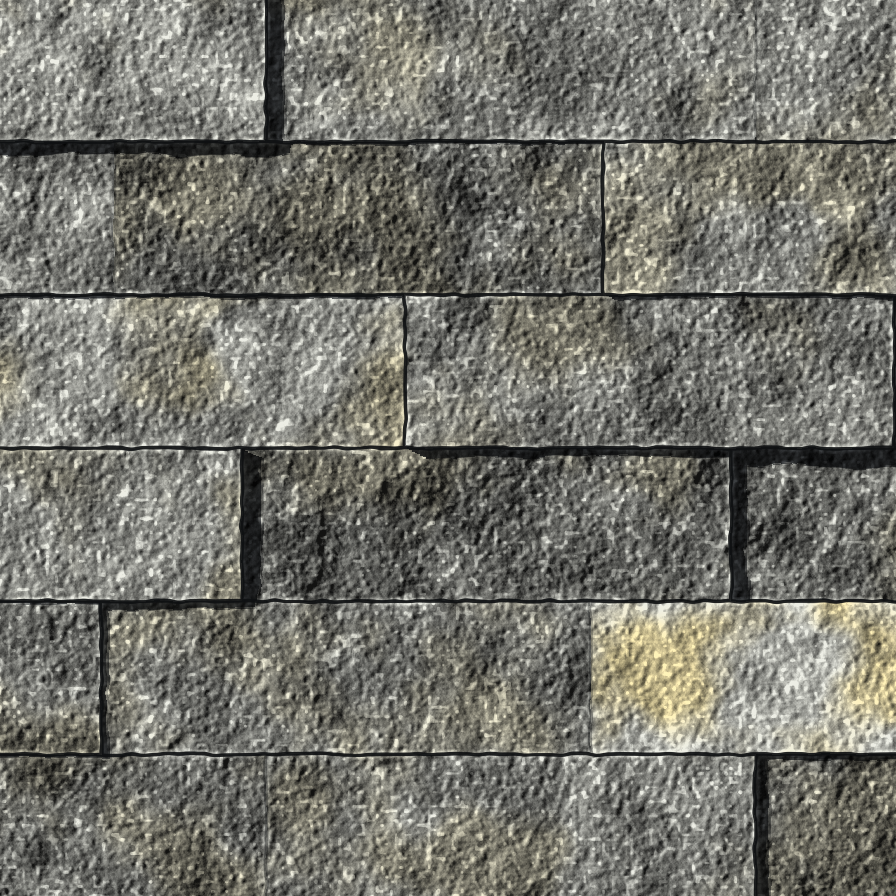
Write a Shadertoy shader that draws this texture.

```glsl
// Split-face grey stone cladding: six courses of rough ledger stones, lit from the upper left.

const float COURSE_HEIGHT = 0.171;
const float STONE_LENGTH  = 0.546;
const float GAP_WIDTH     = 0.0013;   // half width of a joint
const float RIM_WIDTH     = 0.007;    // worn pale edge
const float SHADOW_REACH  = 0.060;    // shadow length per unit of depth
const float GRAIN_SCALE   = 145.0;
const float GRAIN_DEPTH   = 0.72;
const float CLEFT_SCALE   = 11.0;
const float CLEFT_DEPTH   = 0.80;
const float MOTTLE        = 0.42;
const int   SHADOW_STEPS  = 18;
const vec2  LIGHT_DIR     = vec2(-0.90, 0.42);
const vec3  GREY_TINT     = vec3(1.0, 1.005, 0.965);
const vec3  OCHRE_TINT    = vec3(1.10, 1.03, 0.78);
const vec3  GAP_COLOR     = vec3(0.055, 0.062, 0.068);

// Courses run from bottom to top, three stones in each.
const float FIRST_JOINT[6] = float[6](0.297, 0.113, 0.270, 0.452, 0.127, 0.297);
const float TONE[18] = float[18](
    0.35, 0.43, 0.36,   0.36, 0.42, 0.65,   0.46, 0.34, 0.35,
    0.51, 0.43, 0.42,   0.47, 0.35, 0.44,   0.51, 0.45, 0.45);
const float DEPTH[18] = float[18](
    0.50, 0.46, 0.12,   0.72, 0.50, 0.47,   0.92, 0.42, 0.00,
    0.45, 0.88, 0.50,   0.70, 0.70, 1.15,   1.35, 0.92, 0.92);

float hash(vec2 p) {
    vec3 q = fract(vec3(p.xyx) * 0.1031);
    q += dot(q, q.yzx + 33.33);
    return fract((q.x + q.y) * q.z);
}

float noise(vec2 p) {
    vec2 cell = floor(p), f = fract(p);
    f = f * f * (3.0 - 2.0 * f);
    return mix(mix(hash(cell), hash(cell + vec2(1, 0)), f.x),
               mix(hash(cell + vec2(0, 1)), hash(cell + vec2(1, 1)), f.x), f.y);
}

float fbm(vec2 p) {
    float sum = 0.0, amp = 0.53;
    for (int i = 0; i < 4; i++) {
        sum += amp * noise(p);
        p = mat2(1.6, 1.2, -1.2, 1.6) * p + 17.3;
        amp *= 0.5;
    }
    return sum;
}

// Position inside a stone (xy) and the stone's index (z).
vec3 stoneAt(vec2 p) {
    float y = (p.y - 0.5) / COURSE_HEIGHT + 3.0;
    int row = clamp(int(floor(y)), 0, 5);
    float x = (p.x - FIRST_JOINT[row]) / STONE_LENGTH + 1.0;
    int col = clamp(int(floor(x)), 0, 2);
    return vec3((x - float(col)) * STONE_LENGTH,
                (y - float(row)) * COURSE_HEIGHT, float(row * 3 + col));
}

float depthAt(vec2 p) { return DEPTH[int(stoneAt(p).z)]; }

// Broad split surface, with sharp breaks where a flake has come off.
float cleft(vec2 p) {
    float broad = fbm(p * CLEFT_SCALE);
    float flake = fbm(p * CLEFT_SCALE * 0.55 + 41.0);
    return broad + 0.22 * smoothstep(0.57, 0.60, flake);
}

float grain(vec2 p) {
    return fbm(mat2(1.05, 0.25, -0.35, 0.85) * p * GRAIN_SCALE);
}

float castShadow(vec2 p, float depth) {
    float reach = SHADOW_REACH * (0.6 + 0.8 * fbm(p * 24.0));
    float shade = 0.0;
    for (int i = 1; i <= SHADOW_STEPS; i++) {
        float travel = 0.0033 * float(i);
        float rise = depthAt(p + LIGHT_DIR * travel) - depth;
        shade = max(shade, smoothstep(0.0, 0.10, rise - travel / reach));
    }
    return shade;
}

void mainImage(out vec4 fragColor, in vec2 fragCoord) {
    vec2 uv = fragCoord / iResolution.xy;
    vec2 wobble = vec2(noise(uv * 75.0), noise(uv * 75.0 + 31.0)) - 0.5;
    vec2 p = uv + 0.0028 * wobble;
    vec3 stone = stoneAt(p);
    int id = int(stone.z);
    vec2 q = uv + 3.7 * stone.z;      // separate surface for every stone

    // Split face: mottling, clefts and crystalline grain
    float patches = fbm(q * 23.0);
    float value = TONE[id] + MOTTLE * (patches - 0.5);
    value += CLEFT_DEPTH * (cleft(q) - cleft(q + LIGHT_DIR * 0.007));
    value += GRAIN_DEPTH * (grain(q) - grain(q + LIGHT_DIR * 0.0040));
    value += 0.28 * smoothstep(0.66, 0.90, noise(q * 190.0)) * (0.4 + patches);

    // Worn edges
    vec2 edge = min(stone.xy, vec2(STONE_LENGTH, COURSE_HEIGHT) - stone.xy);
    float side = stone.x < 0.5 * STONE_LENGTH ? -1.0 : 1.0;
    float step_ = abs(depthAt(p + vec2(side * (edge.x + 0.01), 0.0)) - DEPTH[id]);
    float jointSide = mix(0.3, 1.0, smoothstep(0.0, 0.12, step_));
    vec2 rim = 1.0 - smoothstep(vec2(GAP_WIDTH), vec2(RIM_WIDTH), edge);
    value += 0.30 * max(rim.x * jointSide, rim.y) * smoothstep(0.25, 0.7, noise(uv * 42.0));

    // Ochre stains, strongest on pale stones
    float stain = smoothstep(0.46, 0.72, fbm(q * 8.0 + 9.0));
    stain *= 0.35 + 0.65 * smoothstep(0.45, 0.62, TONE[id]);
    vec3 color = clamp(value, 0.07, 0.93) * mix(GREY_TINT, OCHRE_TINT, stain);

    // Cast shadows and open joints
    color *= mix(vec3(1.0), vec3(0.25, 0.26, 0.28), castShadow(p, DEPTH[id]));
    float blur = max(0.0014, 1.0 / iResolution.y);
    vec2 gap = 1.0 - smoothstep(vec2(GAP_WIDTH), vec2(GAP_WIDTH + blur), edge);
    color = mix(color, GAP_COLOR, 0.92 * max(gap.x * jointSide, gap.y));

    fragColor = vec4(clamp(color, 0.0, 1.0), 1.0);
}
```
